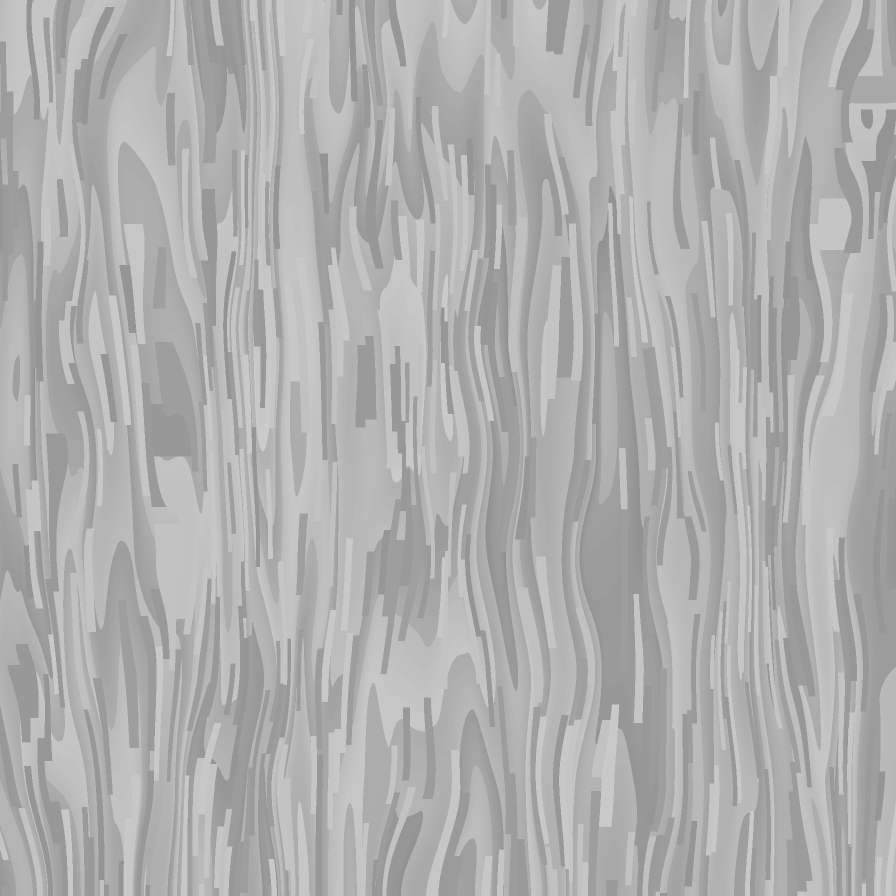
Reproduce this texture procedurally as a WebGL 1 fragment shader.

```glsl
precision highp float;
// Grey wood grain: a warped cross-grain coordinate bends and folds into knots.
// Contour bands of stretched noise follow it, overlaid by thin fibres
// with square-cut ends. Four samples per pixel smooth the edges.

uniform vec2 u_resolution;

float hash(vec2 p) {
  vec3 q = fract(vec3(p.xyx) * 0.1031);
  q += dot(q, q.yzx + 33.33);
  return fract((q.x + q.y) * q.z);
}

float noise(vec2 p) {
  vec2 cell = floor(p);
  vec2 f = fract(p);
  f = f * f * (3.0 - 2.0 * f);
  return mix(mix(hash(cell), hash(cell + vec2(1.0, 0.0)), f.x),
             mix(hash(cell + vec2(0.0, 1.0)), hash(cell + 1.0), f.x), f.y);
}

// Position across the grain: slow drift plus tighter meanders.
float acrossGrain(vec2 p) {
  float drift = noise(p * vec2(9.0, 2.4) + 17.0) - 0.5;
  float meander = noise(p * vec2(23.0, 8.0) + 41.0) - 0.5;
  return p.x + 0.075 * drift + 0.026 * meander;
}

// Contour bands, each with its own level and a faintly stepped gradient.
float bandLevel(float across, float along) {
  float height = 0.72 * noise(vec2(across * 23.0, along * 1.7) + 70.0)
               + 0.28 * noise(vec2(across * 52.0, along * 3.5) + 120.0);
  float bands = height * 9.0;
  float inside = fract(bands);
  float stepped = mix(inside, floor(inside * 4.0) / 3.0, 0.4);
  float shade = noise(vec2(across * 12.0, along * 5.0) + 200.0);
  return 0.70 * fract(floor(bands) * 0.618 + 0.3) + 0.20 * stepped + 0.16 * shade;
}

// Thin dark or light fibres, broken at random heights.
float addFibres(float level, float across, float along) {
  float column = floor(across * 150.0);
  float run = along * 5.5 + 7.0 * hash(vec2(column, 5.0));
  vec2 fibre = vec2(column, floor(run)) + 300.0;
  float present = step(hash(fibre), 0.42)
                * step(fract(run), 0.3 + 0.7 * hash(fibre + 57.0));
  float variation = 0.16 * hash(fibre + 91.0);
  float fibreLevel = hash(fibre + 133.0) < 0.52 ? 0.06 + variation : 0.76 + variation;
  return mix(level, fibreLevel, present);
}

float grainTone(vec2 p) {
  float across = acrossGrain(p);
  float level = addFibres(bandLevel(across, p.y), across, p.y);
  return mix(0.555, 0.805, pow(clamp(level, 0.0, 1.0), 0.85));
}

void main() {
  float tone = 0.0;
  for (int i = 0; i < 2; i++) {
    for (int j = 0; j < 2; j++) {
      vec2 offset = (vec2(float(i), float(j)) - 0.5) * 0.5;
      tone += 0.25 * grainTone((gl_FragCoord.xy + offset) / u_resolution);
    }
  }
  gl_FragColor = vec4(vec3(tone), 1.0);
}
```
